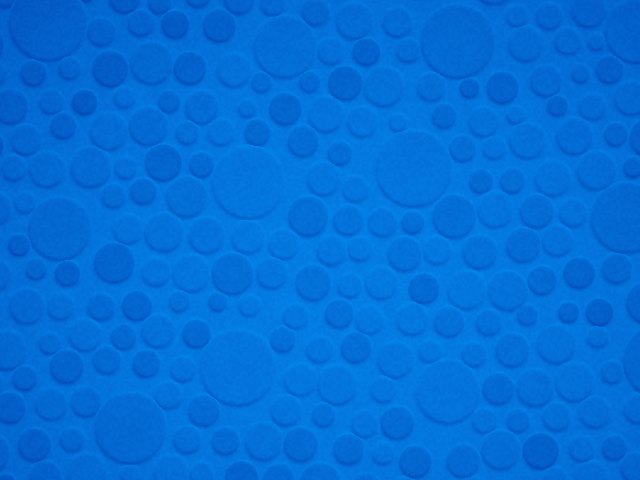
Write a Shadertoy shader that draws this pattern.

```glsl
#define CELLS 12.3        // lattice spacings per canvas height
#define BIG_CELL 4.6      // spacing of the large discs, in lattice units
#define BIG_RADIUS vec2(0.76, 1.03)
#define RADIUS vec2(0.26, 0.62)
#define GAP 0.03          // free ground between discs
#define JITTER 0.20
#define SPREAD 0.34       // how far a wide disc drives its neighbours away
#define RIM 0.06          // softness of the raised edge
#define GRAIN 0.22
#define DEEP_BLUE vec3(0.01, 0.34, 0.76)
#define LIGHT_BLUE vec3(0.01, 0.49, 0.89)
#define LIGHT_DIR vec2(0.24, 0.97)

vec3 bigDiscs[4];         // centre and radius of the large discs around the point

float hash1(vec2 p) {
    vec3 q = fract(p.xyx * 0.1031);
    q += dot(q, q.yzx + 33.33);
    return fract((q.x + q.y) * q.z);
}

vec2 hash2(vec2 p) {
    return vec2(hash1(p + 17.0), hash1(p.yx + 59.0));
}

float valueNoise(vec2 p) {
    vec2 i = floor(p), f = fract(p);
    f = f * f * (3.0 - 2.0 * f);
    vec2 e = vec2(0.0, 1.0);
    return mix(mix(hash1(i), hash1(i + e.yx), f.x),
               mix(hash1(i + e.xy), hash1(i + e.yy), f.x), f.y);
}

// Triangular lattice: all six neighbours lie at distance one
vec2 latticePoint(vec2 id) {
    return vec2(id.x + 0.5 * id.y, 0.866 * id.y);
}

// Slow bend that breaks up straight rows
vec2 bend(vec2 p) {
    return 0.3 * sin(vec2(0.47 * p.y + 1.0, 0.43 * p.x));
}

float wantedRadius(vec2 id) {
    float h = hash1(id);
    return mix(RADIUS.x, RADIUS.y, h * mix(0.7, 1.0, h));
}

void findBigDiscs(vec2 p) {
    vec2 base = floor(p / BIG_CELL - 0.5);
    for (int k = 0; k < 4; k++) {
        vec2 id = base + vec2(k % 2, k / 2);
        vec2 c = (id + 0.5 + 0.48 * (hash2(id + 7.0) - 0.5)) * BIG_CELL;
        bigDiscs[k] = vec3(c, mix(BIG_RADIUS.x, BIG_RADIUS.y, hash1(id + 31.0)));
    }
}

// Small disc as centre and radius; the radius is 0 where a large disc covers it
vec3 smallDisc(vec2 id) {
    float r = wantedRadius(id);
    vec2 c = latticePoint(id);
    c += bend(c) + JITTER * (hash2(id) - 0.5);
    for (int n = 0; n < 9; n++) {
        vec2 o = vec2(n % 3 - 1, n / 3 - 1);
        if (o.x != o.y) c -= SPREAD * latticePoint(o) * wantedRadius(id + o);
    }
    for (int k = 0; k < 4; k++) {
        vec2 v = c - bigDiscs[k].xy;
        float l = max(length(v), 1e-3), d = l - bigDiscs[k].z;
        if (d < 0.04) return vec3(c, 0.0);
        c += v / l * max(0.65 * r + GAP - d, 0.0);
    }
    return vec3(c, r);
}

// Grow or shrink a disc until it fits between its neighbours
float fittedRadius(vec3 disc, vec2 id) {
    float r = 1.4 * disc.z;
    for (int k = 0; k < 4; k++)
        r = min(r, length(disc.xy - bigDiscs[k].xy) - bigDiscs[k].z - GAP);
    for (int n = 0; n < 9; n++) {
        if (n == 4) continue;
        vec3 o = smallDisc(id + vec2(n % 3 - 1, n / 3 - 1));
        if (o.z > 0.0)
            r = min(r, (length(disc.xy - o.xy) - GAP) * disc.z / (disc.z + o.z));
    }
    return r;
}

void mainImage(out vec4 fragColor, in vec2 fragCoord) {
    vec2 uv = fragCoord / iResolution.xy;
    vec2 p = fragCoord / iResolution.y * CELLS;
    findBigDiscs(p);

    // Nearest disc edge: large discs first, then the small ones
    float edge = 1e3, tint = 0.0;
    vec2 centre = vec2(0.0);
    for (int k = 0; k < 4; k++) {
        vec3 b = bigDiscs[k];
        float d = length(p - b.xy) - b.z;
        if (d < edge) {
            edge = d;
            centre = b.xy;
            tint = 0.7 * hash1(floor(b.xy / BIG_CELL) + 5.0);
        }
    }
    if (edge > -3.0 * RIM) {
        vec2 q = p - bend(p);
        float row = q.y / 0.866;
        vec2 base = floor(vec2(q.x - 0.5 * row, row) + 0.5);
        for (int n = 0; n < 9; n++) {
            vec2 id = base + vec2(n % 3 - 1, n / 3 - 1);
            vec3 disc = smallDisc(id);
            float l = length(p - disc.xy);
            if (disc.z == 0.0 || l > 1.4 * disc.z + 3.0 * RIM) continue;
            float r = fittedRadius(disc, id);
            if (r > 0.14 && l - r < edge) {
                edge = l - r;
                centre = disc.xy;
                tint = hash1(id + 43.0);
            }
        }
    }

    // Tone: broad light, disc tint, lit and shaded rim, fine grain
    vec2 fall = uv - vec2(0.54, 0.42);
    float tone = 0.99 - dot(fall * fall, vec2(1.5, 1.1));
    float soft = max(0.025, 0.7 * CELLS / iResolution.y);
    tone -= (0.10 + 0.38 * tint * tint) * smoothstep(soft, -soft, edge);
    float facing = dot(normalize(p - centre + 1e-4), LIGHT_DIR);
    float rim = exp(-edge * edge / (RIM * RIM));
    tone += rim * facing * (facing > 0.0 ? 0.25 : 0.55);
    tone += GRAIN * (valueNoise(p * 16.0) - 0.5) + 0.08 * (valueNoise(p * 2.5) - 0.5);
    fragColor = vec4(mix(DEEP_BLUE, LIGHT_BLUE, clamp(tone, -0.3, 1.15)), 1.0);
}
```
